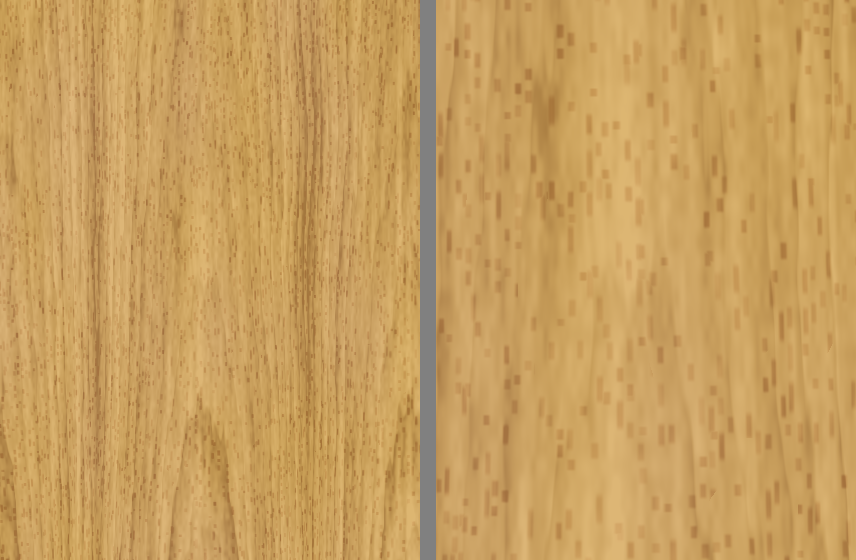
Left, the full canvas; right, a detail of the centre.
Give the GLSL for this texture, as a WebGL 1 fragment shader.

```glsl
precision highp float;
// Flat-sawn golden wood veneer: cathedral arches, straight side grain and fine pores.
uniform vec2 u_resolution;

#define HEART_X 0.36        // centre line of the main cathedral
#define HEART_SPACING 0.375 // distance between neighbouring cathedrals
#define RING_RATE 4.0       // growth rings per canvas height along the heart
#define RING_CONTRAST 0.55
#define STREAK_CONTRAST 0.50
#define FIBRE_CONTRAST 0.52
#define FRINGE 0.40         // raggedness of ring edges
#define PORE_DENSITY 0.20
#define PORE_DEPTH 0.34
#define BASE_TONE 0.69

const vec3 DARK_GRAIN = vec3(0.645, 0.470, 0.250);
const vec3 HONEY = vec3(0.782, 0.618, 0.356);
const vec3 PALE_GRAIN = vec3(0.865, 0.712, 0.455);

float hash(vec2 p) {
  vec3 q = fract(p.xyx * 0.1031);
  q += dot(q, q.yzx + 33.33);
  return fract((q.x + q.y) * q.z);
}

float noise(vec2 p) {
  vec2 i = floor(p), f = fract(p);
  f = f * f * (3.0 - 2.0 * f);
  return mix(mix(hash(i), hash(i + vec2(1.0, 0.0)), f.x),
             mix(hash(i + vec2(0.0, 1.0)), hash(i + vec2(1.0, 1.0)), f.x), f.y);
}

// Noise centred on zero
float wobble(vec2 p) { return noise(p) - 0.5; }

// Ring coordinate: its level lines are arches at the hearts, near vertical between them
float ringCoordinate(vec2 p) {
  float halfGap = 0.5 * HEART_SPACING;
  float w = abs(mod(p.x - HEART_X + halfGap, HEART_SPACING) - halfGap);
  float rise = mix(1.0, 0.25, smoothstep(0.0, halfGap, w));
  float spread = 0.48 * (sqrt(1.0 + w * w / 0.0064) - 1.0);
  return RING_RATE * ((p.y - 1.0) * rise + spread) + 600.0 * w * w * w + 0.64;
}

// Darkness of a ring: slow build-up, then a crisp edge
float ringShade(float u) {
  float t = fract(u);
  float strength = mix(0.45, 1.0, hash(vec2(floor(u) + 40.0, 7.0)));
  return strength * pow(t, 1.6) * (1.0 - smoothstep(0.86, 1.0, t));
}

// Short dark dashes, staggered from column to column
float pores(vec2 p, vec2 cells, float seed) {
  vec2 g = p * cells;
  g.y += 9.0 * hash(vec2(floor(g.x), seed));
  vec2 id = floor(g), c = abs(fract(g) - 0.5);
  float reach = mix(0.2, 0.5, hash(id + seed + 17.0));
  float dash = smoothstep(0.5, 0.12, c.x) * (1.0 - smoothstep(0.5 * reach, reach, c.y));
  float patchy = PORE_DENSITY * (0.4 + 1.2 * noise(p * vec2(14.0, 4.0) + seed));
  return dash * step(hash(id + seed), patchy) * mix(0.5, 1.0, hash(id + seed + 31.0));
}

void main() {
  vec2 p = gl_FragCoord.xy / u_resolution.y;

  // Fibres lean gently with the arms of the arches
  float lean = sin(6.28318 * (p.x - HEART_X) / HEART_SPACING);
  vec2 fibre = p;
  fibre.x += 0.022 * (p.y - 1.0) * lean + 0.012 * wobble(p * vec2(5.0, 2.5));

  // Growth rings with ragged edges
  float u = ringCoordinate(p + vec2(0.018 * wobble(p * vec2(3.0, 4.0) + 5.0), 0.0));
  u += 0.6 * wobble(p * vec2(5.0, 2.0) + 21.0);
  u += FRINGE * wobble(fibre * vec2(150.0, 9.0)) + 0.2 * wobble(fibre * vec2(260.0, 30.0));
  float tone = BASE_TONE - RING_CONTRAST * ringShade(u);
  tone += 0.28 * wobble(vec2(u * 1.3 + 50.0, 3.0));

  // Long streaks, from broad to narrow
  float streaks = 0.0, weight = 0.5;
  vec2 scale = vec2(28.0, 1.2);
  for (int i = 0; i < 3; i++) {
    streaks += weight * wobble(fibre * scale + float(i) * 13.7);
    scale *= vec2(2.3, 1.7);
    weight *= 0.95;
  }
  tone += STREAK_CONTRAST * streaks;

  // Fine fibres and speckle
  float fibres = 0.55 * wobble(fibre * vec2(210.0, 22.0) + 3.0)
               + 0.45 * wobble(fibre * vec2(330.0, 90.0) + 9.0);
  tone += FIBRE_CONTRAST * fibres;

  // Occasional pale threads
  float thread = noise(fibre * vec2(75.0, 1.6) + 60.0);
  tone += 0.2 * smoothstep(0.72, 0.95, thread);

  // Two sizes of pores
  float pore = max(pores(fibre, vec2(200.0, 42.0), 2.0), pores(fibre, vec2(170.0, 75.0), 11.0));
  tone = clamp(tone - PORE_DEPTH * pore, 0.0, 1.0);

  vec3 color = mix(DARK_GRAIN, HONEY, smoothstep(0.0, 0.5, tone) * 0.4 + min(tone * 2.0, 1.0) * 0.6);
  color = mix(color, PALE_GRAIN, max(tone * 2.0 - 1.0, 0.0));

  // Yellow and reddish drift
  color.b += 0.05 * wobble(p * vec2(18.0, 5.0) + 80.0);
  color -= vec3(0.0, 0.025, 0.015) * pore;
  gl_FragColor = vec4(color, 1.0);
}
```
